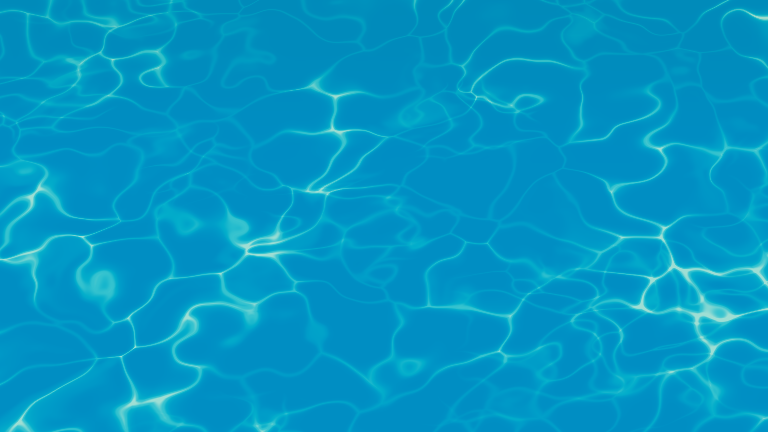
Reproduce this texture procedurally as a WebGL 1 fragment shader.

```glsl
precision highp float;

uniform vec2 u_resolution;

const vec3 DEEP = vec3(0.0, 0.555, 0.765);
const vec3 CLEAR = vec3(0.0, 0.61, 0.785);
const vec3 TEAL = vec3(0.01, 0.68, 0.795);
const vec3 AQUA = vec3(0.20, 0.76, 0.81);
const vec3 GLINT = vec3(0.62, 0.87, 0.83);

float hash(vec2 p) {
  return fract(sin(dot(p, vec2(127.1, 311.7))) * 43758.545);
}

vec2 hash2(vec2 p) {
  return vec2(hash(p), hash(p + 37.3));
}

float noise(vec2 p) {
  vec2 i = floor(p);
  vec2 f = fract(p);
  vec2 u = f * f * f * (f * (f * 6.0 - 15.0) + 10.0);
  float low = mix(hash(i), hash(i + vec2(1.0, 0.0)), u.x);
  float high = mix(hash(i + vec2(0.0, 1.0)), hash(i + vec2(1.0, 1.0)), u.x);
  return mix(low, high, u.y);
}

float fbm(vec2 p) {
  float sum = 0.0;
  float amp = 0.55;
  for (int i = 0; i < 3; i++) {
    sum += amp * noise(p);
    p = p * 2.1 + 11.7;
    amp *= 0.5;
  }
  return sum;
}

// Bends the plane so that straight cell borders become wavy
vec2 ripple(vec2 p, float amount) {
  vec2 wide = vec2(noise(p * 0.9 + 3.1), noise(p * 0.9 + 41.7)) - 0.5;
  vec2 fine = vec2(noise(p * 2.3 + 17.9), noise(p * 2.3 + 63.2)) - 0.5;
  return p + amount * (wide + 0.36 * fine);
}

// Distances to the three nearest cell centres, in rising order
vec3 nearestThree(vec2 p) {
  vec2 cell = floor(p);
  vec3 d = vec3(9.0);
  for (int y = -2; y <= 2; y++) {
    for (int x = -2; x <= 2; x++) {
      vec2 id = cell + vec2(float(x), float(y));
      float r = length(id + 0.1 + 0.8 * hash2(id) - p);
      if (r < d.x) d = vec3(r, d.xy);
      else if (r < d.y) d = vec3(d.x, r, d.y);
      else d.z = min(d.z, r);
    }
  }
  return d;
}

// Light focused along cell borders, brightest where three cells meet
float caustic(vec2 p, float width, float strength) {
  vec3 d = nearestThree(p);
  float border = d.y - d.x;
  float core = exp(-border * border / (width * width));
  float halo = exp(-border / (width * 2.4));
  float knot = exp(-(d.z - d.x) / (width * 1.8));
  return strength * (0.62 * core + 0.36 * halo) + 0.7 * knot * strength * strength;
}

// Water surface seen at a slant: cells flatten toward the top
vec2 surface(vec2 p) {
  vec2 q = vec2((p.x - 0.89) * (1.0 + 0.2 * p.y) * 4.9,
                p.y * (1.0 + 0.32 * p.y) * 6.4);
  return q + vec2(0.12 * q.y, -0.24 * q.x) + 20.0;
}

vec3 waterColor(float light) {
  vec3 c = mix(DEEP, CLEAR, smoothstep(0.0, 0.28, light));
  c = mix(c, TEAL, smoothstep(0.22, 0.6, light));
  c = mix(c, AQUA, smoothstep(0.55, 0.95, light));
  return mix(c, GLINT, smoothstep(0.95, 1.5, light));
}

void main() {
  vec2 p = gl_FragCoord.xy / u_resolution.y;
  vec2 q = surface(p);

  // Main web of light, with changing width and brightness
  float vary = smoothstep(0.2, 0.8, noise(q * 0.8 + 7.0));
  float width = mix(0.042, 0.085, noise(q * 1.3 + 29.0));
  float light = caustic(ripple(q, 0.95 + 0.4 * p.y), width, mix(0.28, 1.08, vary));

  // Fainter second web, seen only in places
  float veil = smoothstep(0.45, 0.8, noise(q * 0.55 + 53.0));
  vec2 drift = ripple(q * vec2(1.1, 1.4) + 81.0, 1.5);
  light += caustic(drift, 0.08, 0.42 * veil);

  // Soft pools of scattered light
  light += 0.34 * smoothstep(0.5, 0.85, fbm(ripple(q, 1.2) * 0.85 + 5.0));

  // Slightly duller water toward the top
  vec3 color = waterColor(light);
  color *= mix(vec3(1.0), vec3(1.0, 0.98, 0.955), smoothstep(0.6, 1.0, p.y));
  gl_FragColor = vec4(color, 1.0);
}
```
